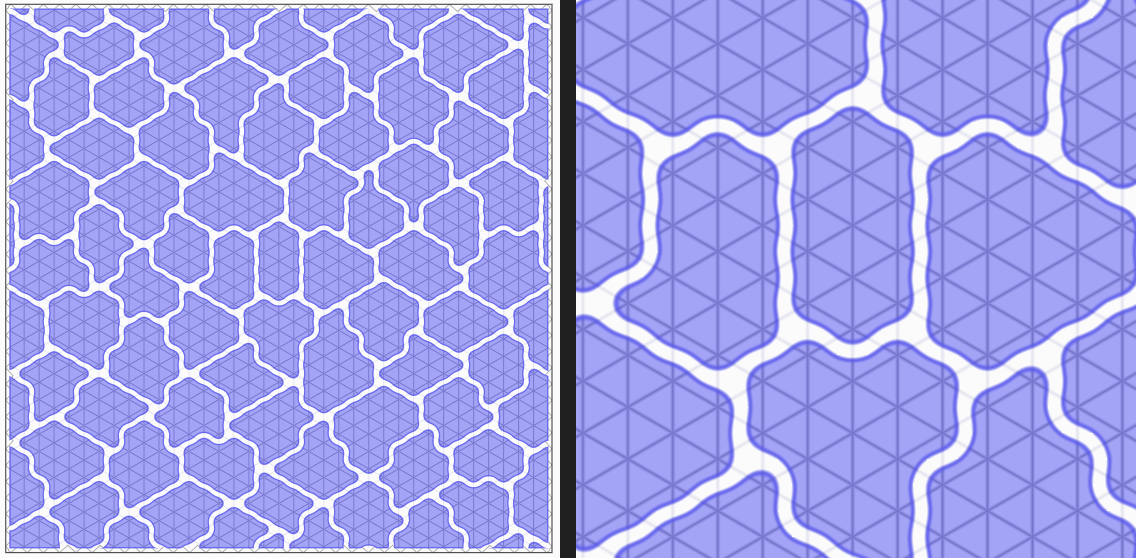
Left: the whole. Right: its middle third, enlarged.
A WebGL 1 fragment shader for this pattern:

```glsl
precision highp float;
uniform vec2 u_resolution;

// Sizes are fractions of the canvas width
const float EDGE = 0.0309;          // side of a mesh triangle
const float ROW = 0.8660254;        // triangle height relative to its side
const float SEED_SPACING = 0.115;   // mean distance between patches
const float SEED_JITTER = 0.6;
const float ROUNDING = 3.0;         // lower values give smoother outlines
const float GAP_HALF = 0.0043;
const float RIM_HALF = 0.0011;
const float MESH_HALF = 0.0007;
const float FRAME_HALF = 0.0009;
const float SOFTNESS = 0.0013;
const vec2 FRAME_SHIFT = vec2(-0.002, 0.001);
const vec2 FRAME_SIZE = vec2(0.4877, 0.4896);
const vec2 SHEET_SIZE = vec2(0.4810, 0.4818);
const float TOOTH_PERIOD = 0.029;
const float TOOTH_HEIGHT = 0.013;

const vec3 PAPER = vec3(0.985);
const vec3 FILL = vec3(0.645, 0.645, 0.965);
const vec3 RIM = vec3(0.36, 0.36, 0.92);
const vec3 MESH = vec3(0.25, 0.25, 0.62);
const vec3 INK = vec3(0.2);

vec2 hash2(vec2 p) {
  vec2 k = vec2(dot(p, vec2(127.1, 311.7)), dot(p, vec2(269.5, 183.3)));
  return fract(sin(k) * 43758.5453);
}

float softness() {
  return max(SOFTNESS, 0.7 / u_resolution.x);
}

float stroke(float d, float halfWidth) {
  float s = softness();
  return 1.0 - smoothstep(halfWidth - s, halfWidth + s, abs(d));
}

// Lattice indices to plane; one mesh direction is vertical
vec2 latticeToPlane(vec2 v) {
  return vec2(v.x * ROW, v.y + 0.5 * v.x);
}

// Patch owning a mesh vertex: nearest seed of a jittered diagonal grid
vec2 patchOf(vec2 vertex) {
  vec2 p = latticeToPlane(vertex) * EDGE / SEED_SPACING;
  p = vec2(p.x + p.y, p.y - p.x) * 0.7071;
  vec2 base = floor(p);
  vec2 owner = base;
  float nearest = 100.0;
  for (int j = -1; j <= 1; j++) {
    for (int i = -1; i <= 1; i++) {
      vec2 cell = base + vec2(float(i), float(j));
      vec2 seed = cell + 0.5 + SEED_JITTER * (hash2(cell) - 0.5);
      float d = distance(p, seed);
      if (d < nearest) {
        nearest = d;
        owner = cell;
      }
    }
  }
  return owner;
}

vec2 nearestVertex(vec2 p, vec2 base) {
  vec2 best = base;
  float nearest = 100.0;
  for (int j = 0; j <= 1; j++) {
    for (int i = 0; i <= 1; i++) {
      vec2 v = base + vec2(float(i), float(j));
      float d = distance(p, latticeToPlane(v));
      if (d < nearest) {
        nearest = d;
        best = v;
      }
    }
  }
  return best;
}

// Distance to the patch border, from Gaussian votes of nearby vertices
float borderDistance(vec2 p, vec2 base) {
  vec2 owner = patchOf(nearestVertex(p, base));
  float own = 1e-6;
  float other = 1e-6;
  for (int j = -1; j <= 2; j++) {
    for (int i = -1; i <= 2; i++) {
      vec2 v = base + vec2(float(i), float(j));
      vec2 r = p - latticeToPlane(v);
      float vote = exp(-ROUNDING * dot(r, r));
      if (distance(patchOf(v), owner) < 0.5) own += vote;
      else other += vote;
    }
  }
  return EDGE * log(own / other) / (2.0 * ROUNDING * ROW);
}

void main() {
  vec2 pos = gl_FragCoord.xy / u_resolution.x;
  vec2 centred = pos - 0.5 * u_resolution / u_resolution.x - FRAME_SHIFT;

  // Triangular mesh: three families of lines
  vec2 p = centred / EDGE;
  vec2 lattice = vec2(p.x / ROW, p.y - 0.5 * p.x / ROW);
  vec3 family = vec3(lattice, lattice.x + lattice.y);
  vec3 lineDist = abs(fract(family + 0.5) - 0.5) * ROW * EDGE;
  float mesh = stroke(min(lineDist.x, min(lineDist.y, lineDist.z)), MESH_HALF);

  // Patches cut off by the sheet
  vec2 sheet = SHEET_SIZE - abs(centred);
  float sheetDist = min(sheet.x, sheet.y);
  float inside = min(borderDistance(p, floor(lattice)) - GAP_HALF, sheetDist);
  float s = softness();
  float filled = smoothstep(-s, s, inside);

  // Frame with a row of teeth along it
  vec2 depth = FRAME_SIZE - abs(centred);
  float frameDist = min(depth.x, depth.y);
  float along = depth.x < depth.y ? centred.y : centred.x;
  float tooth = abs(fract(along / TOOTH_PERIOD) - 0.5) * 2.0 * TOOTH_HEIGHT;
  float slope = 2.0 * TOOTH_HEIGHT / TOOTH_PERIOD;
  float teeth = stroke((frameDist - tooth) / sqrt(1.0 + slope * slope), MESH_HALF);
  teeth *= step(0.0, frameDist);

  vec3 ground = mix(PAPER, INK, 0.45 * teeth);
  ground = mix(ground, MESH, 0.14 * mesh * step(0.0, sheetDist));
  vec3 patchColor = mix(FILL, MESH, 0.55 * mesh);
  vec3 color = mix(ground, patchColor, filled);
  color = mix(color, RIM, 0.85 * stroke(inside - RIM_HALF, RIM_HALF));
  color = mix(color, INK, stroke(frameDist, FRAME_HALF));
  gl_FragColor = vec4(color, 1.0);
}
```
